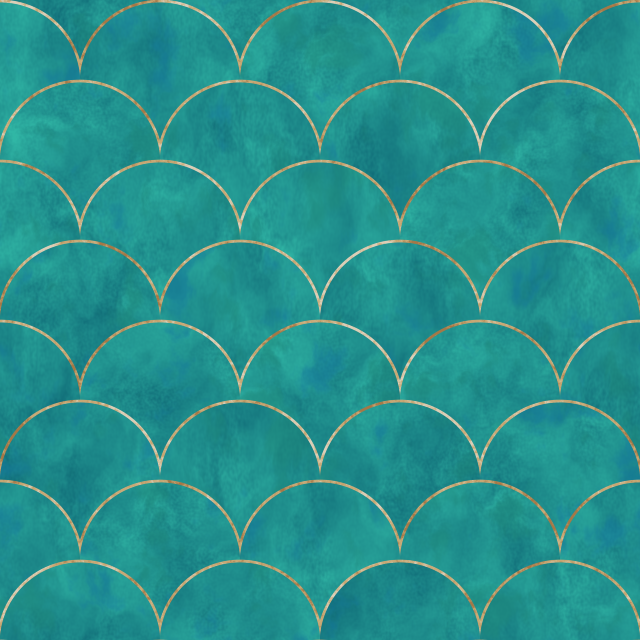
Reproduce this pattern procedurally as a WebGL 1 fragment shader.

```glsl
precision highp float;

uniform vec2 u_resolution;

const float UNITS = 8.0;          // scale radii across the canvas: 4 columns, 8 rows
const float INNER_RADIUS = 1.0035;
const float OUTER_RADIUS = 1.0385;
const float ROW_SHIFT = 0.034;    // drop of the circle centres below the grid
const float BAND_START = 0.05;    // height above a centre where its row takes over

vec2 hash2(vec2 p) {
  vec3 q = fract(p.xyx * vec3(0.1031, 0.1030, 0.0973));
  q += dot(q, q.yzx + 33.33);
  return fract((q.xx + q.yz) * q.zy);
}

float cornerSlope(vec2 cell, vec2 offset, float period) {
  float angle = 6.2832 * hash2(mod(cell, period)).x;
  return dot(vec2(cos(angle), sin(angle)), offset);
}

// Gradient noise that wraps after a whole number of cells
float gradientNoise(vec2 p, float period) {
  vec2 cell = floor(p);
  vec2 f = p - cell;
  vec2 s = f * f * f * (f * (f * 6.0 - 15.0) + 10.0);
  vec2 e = vec2(1.0, 0.0);
  float low = mix(cornerSlope(cell, f, period),
                  cornerSlope(cell + e.xy, f - e.xy, period), s.x);
  float high = mix(cornerSlope(cell + e.yx, f - e.yx, period),
                   cornerSlope(cell + e.xx, f - e.xx, period), s.x);
  return mix(low, high, s.y);
}

float fbm(vec2 p, float period) {
  float sum = 0.0;
  float amplitude = 0.6;
  for (int i = 0; i < 4; i++) {
    sum += amplitude * gradientNoise(p, period);
    p *= 2.0;
    period *= 2.0;
    amplitude *= 0.5;
  }
  return sum;
}

// Watercolour wash, painted separately for every scale
vec3 watercolour(vec2 local, vec2 id) {
  vec2 seed = hash2(id + 3.0);
  vec2 mood = hash2(id + 41.0);
  vec2 p = local * vec2(1.3, mix(0.7, 1.3, mood.x)) + floor(seed * 50.0) + seed.yx;
  vec2 warp = vec2(fbm(p + 7.3, 64.0), fbm(p + 19.7, 64.0));
  float pools = fbm(p + 0.9 * warp, 64.0);
  float mottle = fbm(p * 5.0 + 2.0 * warp, 320.0);
  float grain = gradientNoise(p * 22.0, 1408.0);
  float roughness = smoothstep(-0.25, 0.3, warp.x);

  float tone = 0.53 + 0.2 * (mood.y - 0.5) + 0.85 * pools;
  tone += mix(0.15, 0.5, roughness) * mottle;
  tone += mix(0.08, 0.26, roughness) * grain;
  tone += 0.14 * dot(local - vec2(0.0, 0.2), seed * 2.0 - 1.0);
  vec3 colour = mix(vec3(0.07, 0.44, 0.48), vec3(0.17, 0.67, 0.62), clamp(tone, -0.25, 1.2));

  // Blue and green pigment blooms
  float tint = warp.y + 0.3 * mottle + 0.2 * (seed.x - 0.5);
  colour = mix(colour, vec3(0.07, 0.45, 0.60), 0.55 * smoothstep(0.1, 0.42, tint));
  return mix(colour, vec3(0.12, 0.54, 0.48), 0.5 * smoothstep(0.1, 0.4, -tint));
}

// Metal leaf with pale stretches, worn copper and fine flecks
vec3 goldLeaf(vec2 p, float units) {
  float sheen = gradientNoise(p, units) + 0.5 * gradientNoise(p * 3.0, units * 3.0);
  float flecks = fbm(p * 14.0, units * 14.0);
  float shine = 0.5 + 0.9 * sheen + 0.8 * flecks;
  vec3 gold = mix(vec3(0.64, 0.47, 0.28), vec3(0.78, 0.66, 0.46), smoothstep(0.0, 0.5, shine));
  return mix(gold, vec3(0.86, 0.81, 0.72), smoothstep(0.5, 0.95, shine));
}

float ringCoverage(float radius, float inner, float outer, float blur) {
  return smoothstep(inner - blur, inner + blur, radius)
       * (1.0 - smoothstep(outer - blur, outer + blur, radius));
}

void main() {
  vec2 p = UNITS * gl_FragCoord.xy / u_resolution;
  float blur = 0.6 * UNITS / min(u_resolution.x, u_resolution.y);

  // Nearest arch in this row; alternate rows move by half a scale
  float y = p.y + ROW_SHIFT;
  float row = floor(y - BAND_START);
  float stagger = mod(row + 1.0, 2.0);
  vec2 centre = vec2(2.0 * floor((p.x - stagger) * 0.5 + 0.5) + stagger, row);
  vec2 local = vec2(p.x, y) - centre;
  float radius = length(local);

  // Above the arch, the scale of the next row shows
  if (radius > 0.5 * (INNER_RADIUS + OUTER_RADIUS)) {
    vec2 stepUp = vec2(local.x < 0.0 ? -1.0 : 1.0, 1.0);
    centre += stepUp;
    local -= stepUp;
  }

  vec3 colour = watercolour(local, mod(centre, UNITS));
  float line = ringCoverage(radius, INNER_RADIUS, OUTER_RADIUS, blur);
  gl_FragColor = vec4(mix(colour, goldLeaf(p, UNITS), line), 1.0);
}
```
